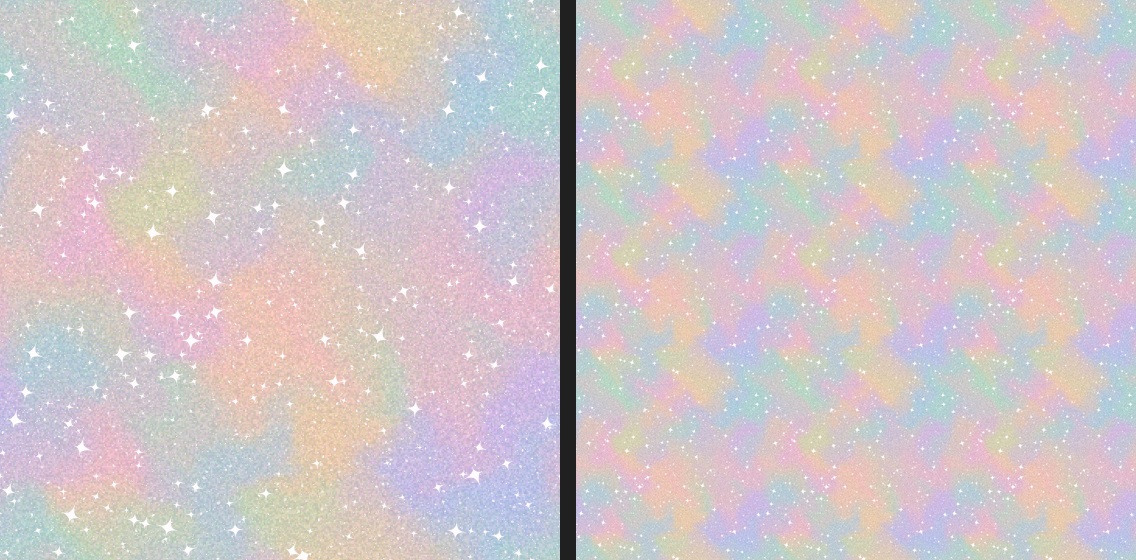
Left: one tile. Right: repeated 3 by 3.
This background is drawn by a WebGL 1 fragment shader. Its source:

```glsl
precision highp float;

uniform vec2 u_resolution;

const float TAU = 6.283185;

// Three random values per cell, repeating every n cells
vec3 hash(vec2 cell, float n, float seed) {
  vec3 p = fract((mod(cell, n).xyx + seed) * vec3(0.1031, 0.1030, 0.0973));
  p += dot(p, p.yxz + 33.33);
  return fract((p.xxy + p.yzz) * p.zyx);
}

vec3 valueNoise(vec2 uv, float n, float seed) {
  vec2 cell = floor(uv * n), f = fract(uv * n);
  f = f * f * (3.0 - 2.0 * f);
  vec3 low = mix(hash(cell, n, seed), hash(cell + vec2(1, 0), n, seed), f.x);
  vec3 high = mix(hash(cell + vec2(0, 1), n, seed), hash(cell + 1.0, n, seed), f.x);
  return mix(low, high, f.y);
}

vec2 rotate(vec2 p, float angle) {
  float c = cos(angle), s = sin(angle);
  return vec2(c * p.x - s * p.y, s * p.x + c * p.y);
}

// Soft cellular clouds: each cell spreads its own pastel hue
vec3 cloudTint(vec2 uv, float n, float sharpness, float seed) {
  vec2 cell = floor(uv * n), f = fract(uv * n);
  vec3 sum = vec3(0.0);
  float total = 0.0;
  for (int y = -1; y <= 1; y++) {
    for (int x = -1; x <= 1; x++) {
      vec2 offset = vec2(x, y);
      vec3 h = hash(cell + offset, n, seed);
      vec2 d = offset + 0.15 + 0.7 * h.xy - f;
      float weight = exp(-sharpness * dot(d, d));
      vec3 hue = cos(TAU * (h.z - vec3(0.0, 0.333, 0.667)));
      sum += weight * hue;
      total += weight;
    }
  }
  return sum / total;
}

// Small rounded flakes scattered one per cell
float flakes(vec2 uv, float n, float share, float size, float seed) {
  float edge = 0.75 / u_resolution.y, cover = 0.0;
  vec2 cell = floor(uv * n);
  for (int y = -1; y <= 1; y++) {
    for (int x = -1; x <= 1; x++) {
      vec2 c = cell + vec2(x, y);
      vec3 h = hash(c, n, seed), k = hash(c, n, seed + 41.0);
      vec2 p = rotate(uv - (c + h.xy) / n, TAU * k.x);
      float d = length(p * vec2(1.0, 1.0 + 0.8 * k.y)) - size * (0.5 + 0.8 * k.z);
      float spot = smoothstep(edge, -edge, d) * (0.55 + 0.45 * k.y);
      cover = max(cover, spot * step(h.z, share));
    }
  }
  return cover;
}

// Tilted four-armed stars with tapering arms of unequal length
float stars(vec2 uv, float n, float share, float size, float seed) {
  float edge = 0.75 / u_resolution.y, cover = 0.0;
  vec2 cell = floor(uv * n);
  for (int y = -1; y <= 1; y++) {
    for (int x = -1; x <= 1; x++) {
      vec2 c = cell + vec2(x, y);
      vec3 h = hash(c, n, seed), k = hash(c, n, seed + 59.0);
      vec2 p = rotate(uv - (c + h.xy) / n, 0.9 * (k.x - 0.5));
      float reach = size * (0.65 + 0.6 * k.y);
      vec2 taper = 1.0 - abs(p) / (reach * (1.0 + 0.6 * sign(p) * (k.zx - 0.5)));
      vec2 d = abs(p.yx) - 0.4 * reach * taper * taper * taper;
      vec2 arms = smoothstep(vec2(edge), vec2(-edge), d) * smoothstep(0.0, 0.25, taper);
      cover = max(cover, max(arms.x, arms.y) * step(h.z, share));
    }
  }
  return cover;
}

void main() {
  vec2 uv = gl_FragCoord.xy / u_resolution;

  // Waves and ragged noise bend the cloud borders
  vec2 warped = uv + 0.035 * sin(TAU * (uv.yx * 2.0 + vec2(0.1, 0.6)))
    + 0.018 * sin(TAU * (uv.yx * 5.0 + uv * 3.0 + vec2(0.4, 0.2)));
  warped += 0.05 * (valueNoise(uv, 18.0, 5.0).xy - 0.5);
  warped += 0.025 * (valueNoise(uv, 56.0, 9.0).xy - 0.5);

  vec3 tint = 0.65 * cloudTint(warped, 4.0, 5.0, 23.0)
    + 0.5 * cloudTint(warped, 8.0, 5.0, 71.0);
  vec3 color = vec3(0.808, 0.775, 0.793) + vec3(0.125, 0.06, 0.11) * tint;

  // Fine coloured grain
  vec3 grain = valueNoise(uv, 360.0, 13.0) - 0.5;
  color += 0.07 * grain + 0.08 * grain.x;

  // Glitter from dust up to large stars
  float dust = flakes(uv, 128.0, 0.5, 0.0011, 31.0);
  float chips = flakes(uv, 52.0, 0.42, 0.0023, 87.0);
  float glints = stars(uv, 27.0, 0.32, 0.0085, 113.0);
  float sparkles = stars(uv, 15.0, 0.42, 0.0185, 151.0);
  float glitter = max(max(0.75 * dust, chips), max(glints, sparkles));
  color = mix(color, vec3(0.995, 0.985, 0.99), glitter);

  gl_FragColor = vec4(color, 1.0);
}
```
